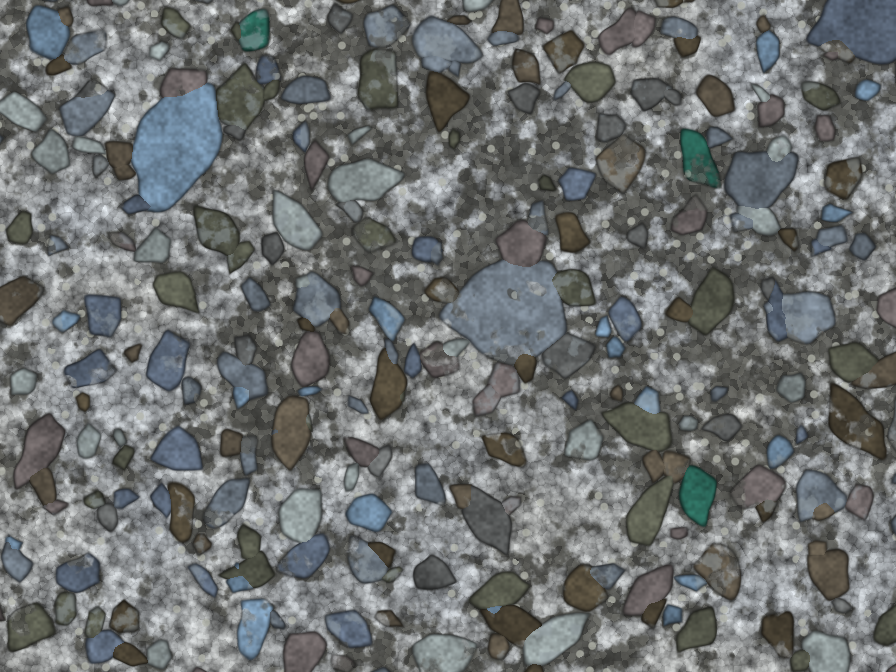
Write a Shadertoy shader that draws this texture.

```glsl
// Weathered exposed-aggregate concrete: rounded, faceted pebbles of mixed stone
// lie in pale gritty cement with dark pitted dirt. Pebbles are smooth-max polygons
// scattered on three jittered grids; cement is layered noise plus cellular sand.

#define PEBBLE_CELL 0.100
#define PEBBLE_CHANCE 0.86
#define CHIP_CELL 0.055
#define CHIP_CHANCE 0.32
#define COBBLE_CELL 0.210
#define COBBLE_CHANCE 0.12
#define CEMENT_TONE 0.605
#define CEMENT_CONTRAST 0.72
#define DIRT_AMOUNT 0.80
#define SAND_DENSITY 105.0
#define GRIT_DENSITY 48.0
#define TAU 6.2831853

float hash(vec2 p) {
    return fract(sin(dot(p, vec2(127.1, 311.7))) * 43758.5453);
}

vec2 hash2(vec2 p) {
    return vec2(hash(p), hash(p + 57.3));
}

float noise(vec2 p) {
    vec2 i = floor(p), f = fract(p);
    f = f * f * (3.0 - 2.0 * f);
    return mix(mix(hash(i), hash(i + vec2(1, 0)), f.x),
               mix(hash(i + vec2(0, 1)), hash(i + vec2(1, 1)), f.x), f.y);
}

float fbm(vec2 p) {
    float sum = 0.0, amp = 0.5;
    for (int i = 0; i < 4; i++) {
        sum += amp * noise(p);
        p = mat2(1.6, 1.2, -1.2, 1.6) * p + 7.7;
        amp *= 0.5;
    }
    return sum / 0.9375;
}

// Nearest sand grain: distance in cells, random value
vec2 grains(vec2 p) {
    vec2 cell = floor(p), best = vec2(9.0, 0.0);
    for (int y = -1; y <= 1; y++)
    for (int x = -1; x <= 1; x++) {
        vec2 id = cell + vec2(x, y);
        float d = length(p - id - hash2(id));
        if (d < best.x) best = vec2(d, hash(id + 19.1));
    }
    return best;
}

// Rounded irregular polygon of unit size
float facetedShape(vec2 q, vec2 id) {
    float sharpness = mix(8.0, 20.0, hash(id + 3.3)), sum = 0.0;
    for (int i = 0; i < 6; i++) {
        vec2 key = id + 11.0 * float(i);
        float angle = (float(i) + 0.8 * hash(key + 1.7)) * TAU / 6.0;
        float reach = mix(0.68, 1.15, hash(key + 5.9));
        sum += exp(sharpness * (dot(q, vec2(cos(angle), sin(angle))) - reach));
    }
    return log(sum) / sharpness;
}

// Keeps the closest stone of one grid: signed distance, id
void scatter(vec2 p, float size, float chance, float seed, inout vec3 stone) {
    vec2 cell = floor(p / size);
    for (int y = -1; y <= 1; y++)
    for (int x = -1; x <= 1; x++) {
        vec2 id = cell + vec2(x, y) + seed;
        if (hash(id + 2.1) > chance) continue;
        vec2 q = p - (id - seed + 0.5 + 0.6 * (hash2(id) - 0.5)) * size;
        if (length(q) > size) continue;
        float radius = size * mix(0.21, 0.42, hash(id + 8.4));
        float stretch = sqrt(mix(1.0, 1.9, hash(id + 4.6)));
        float turn = TAU * hash(id + 6.2);
        q = mat2(cos(turn), sin(turn), -sin(turn), cos(turn)) * q;
        float d = radius * facetedShape(q * vec2(1.0 / stretch, stretch) / radius, id);
        if (d < stone.x) stone = vec3(d, id);
    }
}

vec3 cementColor(vec2 p, float stoneDistance) {
    vec2 sand = grains(p * SAND_DENSITY);
    vec2 grit = grains(p * GRIT_DENSITY);
    float tone = CEMENT_TONE + CEMENT_CONTRAST * (fbm(p * 60.0) - 0.5);
    tone += 0.14 * (sand.y - 0.5) - 0.10 * smoothstep(0.4, 0.8, sand.x);
    vec3 color = tone * mix(vec3(0.99, 1.0, 0.99), vec3(0.97, 1.0, 1.03), noise(p * 9.0));

    // Dirt gathers in broad patches and beside stones
    float patches = smoothstep(0.36, 0.72, fbm(p * 5.5 + 3.0));
    float halo = exp(-max(stoneDistance, 0.0) / 0.007);
    float level = fbm(p * 42.0 + 31.0) + 0.26 * patches + 0.14 * halo;
    float pits = smoothstep(0.60, 0.80, level);
    color = mix(color, vec3(0.27, 0.27, 0.25) * (0.7 + 0.6 * sand.y), DIRT_AMOUNT * pits);

    // Sparse pale grit
    float pale = step(0.88, grit.y) * (1.0 - smoothstep(0.22, 0.34, grit.x));
    return mix(color, vec3(0.70, 0.71, 0.67), 0.75 * pale);
}

vec3 stoneColor(vec2 p, vec3 stone) {
    vec3 rock[9] = vec3[9](
        vec3(0.38, 0.39, 0.39), vec3(0.41, 0.45, 0.49), vec3(0.31, 0.28, 0.22),
        vec3(0.33, 0.34, 0.29), vec3(0.42, 0.52, 0.61), vec3(0.54, 0.58, 0.58),
        vec3(0.43, 0.40, 0.40), vec3(0.36, 0.41, 0.48), vec3(0.36, 0.33, 0.28));
    vec2 id = stone.yz;
    vec3 color = rock[int(8.99 * hash(id + 9.5))];
    color = mix(color, vec3(0.16, 0.38, 0.33), step(0.985, hash(id + 12.8)));
    color *= 0.88 + 0.24 * hash(id + 14.2);
    color *= 1.0 + 0.55 * (fbm(p * 38.0 + id) - 0.5) + 0.24 * (noise(p * 190.0) - 0.5);
    // Worn pale mottling on some stones, darker rounded rim on all
    float worn = step(0.65, hash(id + 16.4)) * smoothstep(0.5, 0.68, fbm(p * 48.0 - id));
    color = mix(color, vec3(0.58, 0.62, 0.64), 0.5 * worn);
    return color * (1.0 - 0.32 * smoothstep(-0.007, 0.0, stone.x));
}

void mainImage(out vec4 fragColor, in vec2 fragCoord) {
    vec2 p = fragCoord / iResolution.y;
    vec2 warped = p + 0.009 * (vec2(noise(p * 34.0), noise(p * 34.0 + 40.0)) - 0.5);

    vec3 stone = vec3(1.0, 0.0, 0.0);
    scatter(warped, PEBBLE_CELL, PEBBLE_CHANCE, 13.0, stone);
    scatter(warped, CHIP_CELL, CHIP_CHANCE, 71.0, stone);
    scatter(warped, COBBLE_CELL, COBBLE_CHANCE, 137.0, stone);

    // Cement crumbs hide parts of some stones
    float edge = max(1.0 / iResolution.y, 0.0012);
    float mask = 1.0 - smoothstep(-edge, edge, stone.x);
    float crumbs = smoothstep(0.58, 0.68, fbm(p * 30.0 + 90.0));
    mask *= 1.0 - 0.7 * crumbs * step(0.6, hash(stone.yz + 21.0));

    vec3 color = mix(cementColor(p, stone.x), stoneColor(p, stone), mask);
    float crevice = exp(-pow(stone.x / 0.0022, 2.0));
    color *= 1.0 - 0.28 * crevice;
    fragColor = vec4(clamp(color, 0.0, 1.0), 1.0);
}
```
